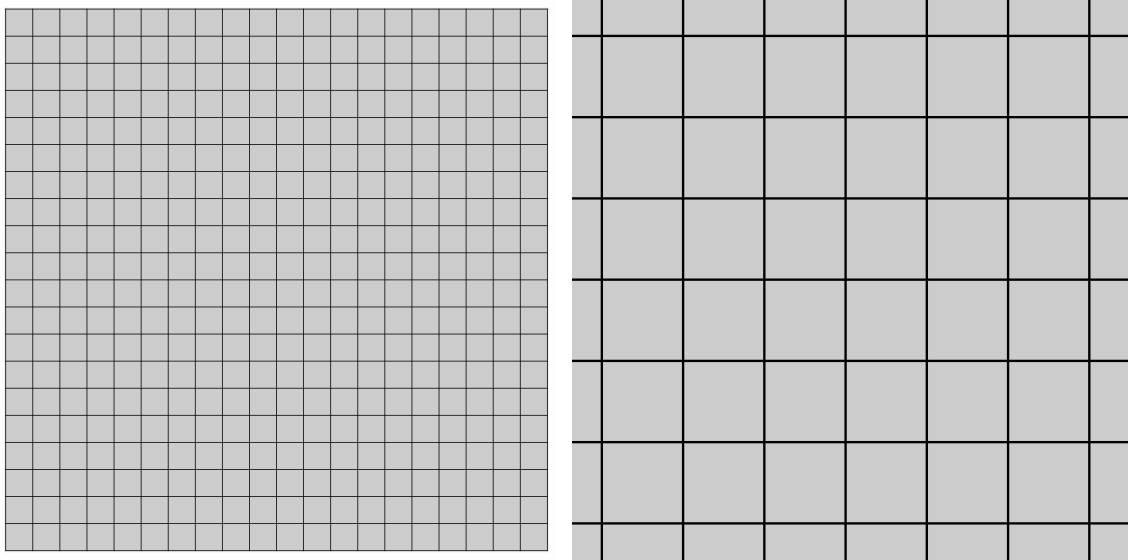
Left: the whole. Right: its middle third, enlarged.
A WebGL 1 fragment shader for this pattern:

```glsl
precision highp float;
// A square grid of fine black lines over grey cells, set in a narrow white margin.

// Lengths are fractions of the canvas height.
#define CELL_COUNT 20.0
#define CELL_SIZE 0.04836
#define GRID_ORIGIN vec2(0.0102, 0.0166)
#define LINE_WIDTH 0.0014
#define HALO_WIDTH 0.0022
#define PAPER_COLOR vec3(0.995)
#define HALO_COLOR vec3(0.93)
#define CELL_COLOR vec3(0.8)
#define LINE_COLOR vec3(0.0)

uniform vec2 u_resolution;

// Share of a pixel-wide span that lies within halfWidth of a centre at distance d.
vec2 spanCoverage(vec2 d, float halfWidth, float pixel) {
  vec2 upper = min(d + 0.5 * pixel, vec2(halfWidth));
  vec2 lower = max(d - 0.5 * pixel, vec2(-halfWidth));
  return clamp((upper - lower) / pixel, 0.0, 1.0);
}

// Smooth mask of a square centred at the origin.
float squareMask(vec2 p, float halfSize, float pixel) {
  vec2 inside = spanCoverage(p, halfSize, pixel);
  return inside.x * inside.y;
}

void main() {
  float pixel = 1.0 / u_resolution.y;
  vec2 p = gl_FragCoord.xy * pixel - GRID_ORIGIN;

  // Grey sheet with a faint halo around its outer edge
  float halfSheet = 0.5 * (CELL_COUNT * CELL_SIZE + LINE_WIDTH);
  vec2 centered = p - 0.5 * CELL_COUNT * CELL_SIZE;
  float halo = squareMask(centered, halfSheet + HALO_WIDTH, pixel);
  float sheet = squareMask(centered, halfSheet, pixel);
  vec3 color = mix(PAPER_COLOR, HALO_COLOR, halo);
  color = mix(color, CELL_COLOR, sheet);

  // Nearest grid line on each axis, limited to the sheet
  vec2 lineIndex = clamp(floor(p / CELL_SIZE + 0.5), 0.0, CELL_COUNT);
  vec2 toLine = p - lineIndex * CELL_SIZE;
  vec2 lines = spanCoverage(toLine, 0.5 * LINE_WIDTH, pixel);
  vec2 extent = spanCoverage(centered, halfSheet, pixel);
  vec2 ink = lines * extent.yx;
  color = mix(color, LINE_COLOR, 1.0 - (1.0 - ink.x) * (1.0 - ink.y));

  gl_FragColor = vec4(color, 1.0);
}
```
